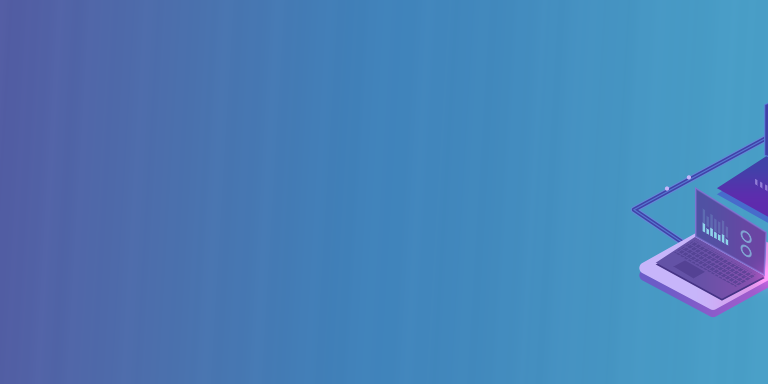
A Shadertoy shader for this background:

```glsl
// A wide indigo-to-teal gradient with faint upright streaks, and at the right edge
// an isometric laptop on a lilac pad, beside a platform and a bent neon tube.
// Shapes are signed distances, in hundredths of canvas height from the lower left.

#define TILT 0.03
#define STREAK_AMOUNT 0.010
#define STREAK_COUNT 46.0
#define TUBE_WIDTH 0.85
#define PAD_ROUND 1.5
#define PAD_DEPTH 1.9
#define ISO_SLOPE 0.56
#define BAR_COUNT 7.0

const vec3 INDIGO = vec3(0.25, 0.26, 0.66);
const vec3 VIOLET = vec3(0.37, 0.17, 0.68);
const vec3 LILAC  = vec3(0.78, 0.71, 0.98);
const vec3 PINK   = vec3(0.88, 0.58, 0.91);
const vec3 CYAN   = vec3(0.56, 0.83, 0.92);

float hash(float n) { return fract(sin(n * 91.37) * 4375.85); }

float noise(float x) {
    float i = floor(x), f = fract(x);
    return mix(hash(i), hash(i + 1.0), f * f * (3.0 - 2.0 * f));
}

// Coverage of a shape, smoothed over about one pixel
float cover(float d) {
    float pixel = 100.0 / iResolution.y;
    return 1.0 - smoothstep(-0.6 * pixel, 0.6 * pixel, d);
}

float segment(vec2 p, vec2 a, vec2 b) {
    vec2 e = b - a, w = p - a;
    return length(w - e * clamp(dot(w, e) / dot(e, e), 0.0, 1.0));
}

float box(vec2 p, vec2 halfSize) {
    vec2 q = abs(p) - halfSize;
    return length(max(q, 0.0)) + min(max(q.x, q.y), 0.0);
}

// Signed distance to a quadrilateral of either winding
float quad(vec2 p, vec2 a, vec2 b, vec2 c, vec2 d) {
    vec2 v[4] = vec2[4](a, b, c, d);
    float dist = 1e5, side = 1.0;
    for (int i = 0; i < 4; i++) {
        vec2 s = v[i], t = v[(i + 1) % 4], e = t - s, w = p - s;
        dist = min(dist, segment(p, s, t));
        bvec3 cross = bvec3(p.y >= s.y, p.y < t.y, e.x * w.y > e.y * w.x);
        if (all(cross) || !any(cross)) side = -side;
    }
    return side * dist;
}

vec3 background(vec2 uv) {
    float t = uv.x + TILT * (0.5 - uv.y);
    vec3 col = mix(vec3(0.33, 0.36, 0.64), vec3(0.295, 0.445, 0.68), smoothstep(-0.08, 0.30, t));
    col = mix(col, vec3(0.25, 0.51, 0.73), smoothstep(0.18, 0.52, t));
    col = mix(col, vec3(0.29, 0.63, 0.785), smoothstep(0.42, 1.08, t));
    float streak = noise(t * STREAK_COUNT) + 0.5 * noise(t * STREAK_COUNT * 2.7) - 0.75;
    return col + STREAK_AMOUNT * streak;
}

void drawTube(inout vec3 col, vec2 p) {
    vec2 corner = vec2(165.1, 45.4);
    float d = min(segment(p, vec2(205.0, 67.0), corner), segment(p, corner, vec2(179.0, 36.0)));
    col = mix(col, vec3(0.38, 0.53, 0.84), cover(d - TUBE_WIDTH));
    col = mix(col, INDIGO, cover(d - 0.65 * TUBE_WIDTH));
    col = mix(col, vec3(0.34, 0.46, 0.82), cover(d - 0.15));
    float glint = min(length(p - vec2(173.7, 50.9)), length(p - vec2(179.4, 53.8)));
    col = mix(col, LILAC, cover(glint - 0.55));
}

void drawPlatform(inout vec3 col, vec2 p) {
    vec2 left = vec2(186.7, 51.0), back = vec2(206.0, 63.5), front = vec2(206.0, 40.2);
    float top = quad(p, left, back, vec2(207.0, 52.0), front);
    float side = quad(p + vec2(0.0, 1.6), left, back, vec2(207.0, 52.0), front);
    col = mix(col, vec3(0.28, 0.42, 0.80), cover(side));
    vec3 face = mix(INDIGO, VIOLET, smoothstep(58.0, 47.0, p.y));
    col = mix(col, face, cover(top));
    // Small light marks on the face
    vec2 m = p - vec2(197.6, 52.2);
    m.y += ISO_SLOPE * m.x;
    float mark = max(box(vec2(mod(m.x, 1.3) - 0.65, m.y), vec2(0.3, 0.7)), abs(m.x - 0.9) - 1.9);
    col = mix(col, LILAC, 0.55 * cover(mark));
    // Upright block at the edge
    float block = quad(p, vec2(199.0, 59.5), vec2(199.0, 72.8), vec2(206.0, 76.0), vec2(206.0, 57.0));
    col = mix(col, mix(INDIGO, vec3(0.36, 0.52, 0.86), smoothstep(-0.5, 0.0, block)), cover(block));
}

void drawPad(inout vec3 col, vec2 p) {
    vec2 a = vec2(168.0, 30.2), b = vec2(188.0, 41.4), c = vec2(206.0, 32.0), d = vec2(185.7, 20.8);
    float top = quad(p, a, b, c, d) - PAD_ROUND;
    float side = quad(p + vec2(0.0, PAD_DEPTH), a, b, c, d) - PAD_ROUND;
    col = mix(col, mix(vec3(0.42, 0.36, 0.78), vec3(0.62, 0.36, 0.80), smoothstep(168.0, 198.0, p.x)), cover(side));
    col = mix(col, mix(LILAC, PINK, smoothstep(180.0, 200.0, p.x)), cover(top));
}

void drawLaptop(inout vec3 col, vec2 p) {
    vec2 hinge = vec2(181.0, 38.3), right = vec2(199.2, 28.1);
    vec2 left = vec2(170.8, 31.6), front = vec2(188.0, 22.2);
    // Keyboard deck, keys and touch pad on the isometric axes
    col = mix(col, vec3(0.27, 0.20, 0.52), cover(quad(p + vec2(0.0, 0.5), left, hinge, right, front)));
    float deck = quad(p, left, hinge, right, front);
    col = mix(col, mix(vec3(0.39, 0.32, 0.65), vec3(0.52, 0.31, 0.68), smoothstep(178.0, 199.0, p.x)), cover(deck));
    vec2 k = p - hinge;
    vec2 iso = vec2(k.x - k.y / 0.62, -k.x * ISO_SLOPE - k.y);
    vec2 cell = abs(fract(iso / vec2(1.9, 1.3)) - 0.5);
    float keys = 1.0 - smoothstep(0.28, 0.46, max(cell.x, cell.y));
    float keyArea = quad(p, vec2(175.6, 34.2), vec2(180.8, 37.4), vec2(197.0, 28.3), vec2(191.6, 25.3));
    col = mix(col, vec3(0.29, 0.23, 0.54), 0.6 * keys * cover(keyArea));
    float touch = quad(p, vec2(175.4, 30.6), vec2(178.4, 32.2), vec2(183.6, 29.2), vec2(180.6, 27.5));
    col = mix(col, vec3(0.33, 0.26, 0.58), cover(touch));
    // Screen with a lighter rim
    float screen = quad(p, vec2(181.0, 51.3), vec2(199.7, 39.6), right, hinge);
    vec3 glass = mix(vec3(0.31, 0.32, 0.64), vec3(0.42, 0.27, 0.64), smoothstep(181.0, 199.0, p.x));
    col = mix(col, mix(glass, vec3(0.50, 0.45, 0.82), smoothstep(-0.6, -0.1, screen)), cover(screen));
    // Bar chart and two ring gauges in sheared screen space
    vec2 s = vec2(k.x, k.y + ISO_SLOPE * k.x);
    float id = floor(s.x - 1.8), inside = step(0.0, id) * step(id, BAR_COUNT - 1.0);
    float x = fract(s.x - 1.8) - 0.5, tall = 0.6 + 0.5 * hash(id + 3.0);
    col = mix(col, CYAN, inside * cover(box(vec2(x, s.y - 2.6 - tall), vec2(0.33, tall))));
    col = mix(col, CYAN, 0.2 * inside * cover(box(vec2(x, s.y - 5.2 - tall), vec2(0.3, 2.0 * tall))));
    float ring = min(length(s - vec2(13.3, 7.5)), length(s - vec2(13.3, 3.8)));
    col = mix(col, CYAN, 0.65 * cover(abs(ring - 1.2) - 0.24));
}

void mainImage(out vec4 fragColor, in vec2 fragCoord) {
    vec2 uv = fragCoord / iResolution.xy;
    // Keep the objects fixed to the right edge at any aspect
    vec2 p = 100.0 * (fragCoord - vec2(iResolution.x, 0.0)) / iResolution.y + vec2(200.0, 0.0);
    vec3 col = background(uv);
    drawTube(col, p);
    drawPlatform(col, p);
    drawPad(col, p);
    drawLaptop(col, p);
    col += vec3(0.16, 0.03, 0.08) * exp(-0.09 * dot(p - vec2(200.0, 28.0), p - vec2(200.0, 28.0)));
    fragColor = vec4(clamp(col, 0.0, 1.0), 1.0);
}
```
